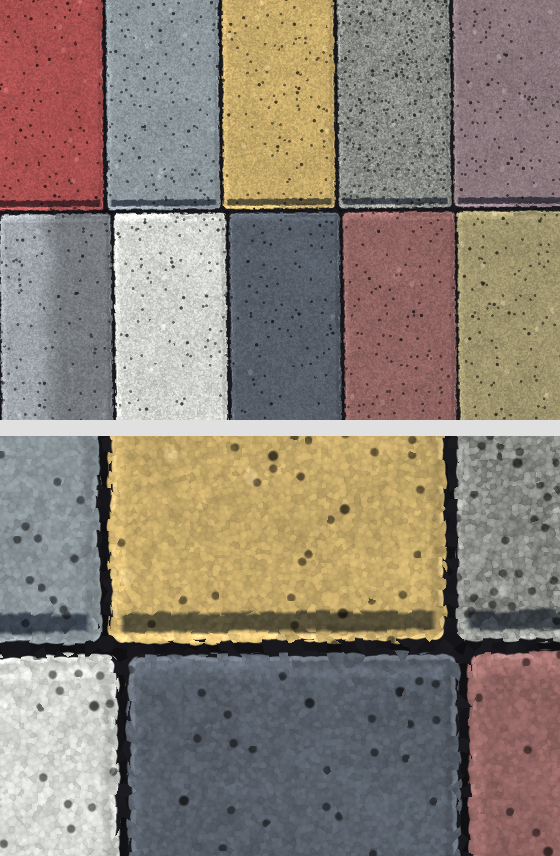
Top, the full canvas; bottom, a detail of the centre.
Reproduce this texture procedurally as a Shadertoy shader.

```glsl
const int COLUMNS = 5;
const vec3 JOINT_COLOR = vec3(0.075, 0.075, 0.09);
const vec3 SHADE_TINT = vec3(0.43, 0.46, 0.52);

// Upper row first, then lower row, each from left to right
const vec3 PAVER_COLORS[10] = vec3[10](
    vec3(0.66, 0.31, 0.31), vec3(0.55, 0.59, 0.61), vec3(0.78, 0.67, 0.42),
    vec3(0.53, 0.54, 0.52), vec3(0.53, 0.46, 0.48),
    vec3(0.58, 0.60, 0.62), vec3(0.82, 0.83, 0.81), vec3(0.34, 0.37, 0.41),
    vec3(0.56, 0.39, 0.38), vec3(0.61, 0.57, 0.42));

vec2 hash2(vec2 p) {
    vec3 q = fract(p.xyx * vec3(0.1031, 0.1030, 0.0973));
    q += dot(q, q.yzx + 33.33);
    return fract((q.xx + q.yz) * q.zy);
}

// Nearest feature distance in x, random value of that feature in y
vec2 cellular(vec2 p) {
    vec2 base = floor(p);
    vec2 nearest = vec2(9.0, 0.0);
    for (int y = -1; y <= 1; y++) {
        for (int x = -1; x <= 1; x++) {
            vec2 cell = base + vec2(x, y);
            float d = length(cell + hash2(cell) - p);
            if (d < nearest.x) nearest = vec2(d, hash2(cell + 71.3).x);
        }
    }
    return nearest;
}

float layeredSines(vec2 p) {
    float sum = 0.0;
    float amplitude = 0.5;
    for (int i = 0; i < 4; i++) {
        sum += amplitude * sin(p.x + 1.7 * sin(p.y)) * cos(p.y - 0.8 * p.x);
        p = mat2(1.5, 1.1, -1.1, 1.5) * p + 2.3;
        amplitude *= 0.6;
    }
    return sum;
}

float roundedBox(vec2 p, vec2 halfSize, float radius) {
    vec2 q = abs(p) - halfSize + radius;
    return length(max(q, 0.0)) + min(max(q.x, q.y), 0.0) - radius;
}

float band(float lo, float hi, float soft, float v) {
    return smoothstep(lo - soft, lo + soft, v) * (1.0 - smoothstep(hi - soft, hi + soft, v));
}

// Round spots in the cells whose random value exceeds the threshold
float spots(vec2 p, float threshold, float radius) {
    vec2 c = cellular(p);
    return step(threshold, c.y) * (1.0 - smoothstep(radius * 0.5, radius, c.x));
}

// Sand grains, pits and pale chips
vec3 concrete(vec3 color, vec2 p, float roughness) {
    vec2 fine = cellular(p * 230.0);
    vec2 coarse = cellular(p * 110.0);
    float grain = (fine.y - 0.5) * 0.17 + (coarse.y - 0.5) * 0.07 - (fine.x - 0.45) * 0.1;
    color *= 1.0 + grain * (1.0 + roughness) + 0.05 * layeredSines(p * 16.0);
    color *= 1.0 - 0.5 * spots(p * 95.0, 0.93 - 0.13 * roughness, 0.42);
    color *= 1.0 - 0.65 * spots(p * 38.0 + 5.0, 0.93, 0.2);
    float chip = spots(p * vec2(34.0, 27.0) + 19.0, 0.94, 0.24);
    return mix(color, color + 0.16, chip * 0.6);
}

void mainImage(out vec4 fragColor, in vec2 fragCoord) {
    vec2 p = fragCoord / iResolution.xy * vec2(4.0 / 3.0, 1.0);
    float pixel = 1.0 / iResolution.y;

    // Two rows with slightly different pitch, split by a tilted seam
    float seam = 0.494 + 0.007 * p.x;
    bool upper = p.y > seam;
    float pitch = upper ? 0.2755 : 0.2726;
    float firstJoint = upper ? 0.252 : 0.2675;
    float lean = (p.y - seam) * (upper ? -0.008 : -0.012);
    float along = (p.x - lean - firstJoint) / pitch + 1.0;
    int column = clamp(int(floor(along)), 0, COLUMNS - 1);
    int id = column + (upper ? 0 : COLUMNS);
    float seed = hash2(vec2(id, 4.0)).x;

    // Paver outline with crumbled edges
    float depth = abs(p.y - seam);
    vec2 local = vec2((along - float(column) - 0.5) * pitch, depth - 0.3);
    vec2 halfSize = vec2(pitch * 0.5 - mix(0.003, 0.0055, seed), 0.295);
    vec2 crumb = cellular(p * 105.0);
    float ragged = (crumb.y - 0.5) * 0.0045 + (crumb.x - 0.4) * 0.002;
    float edge = roundedBox(local, halfSize, 0.009) + ragged;

    // Face, with a coarse paver and a damp one
    float roughness = id == 3 ? 1.0 : 0.0;
    vec3 face = concrete(PAVER_COLORS[id], p, roughness);
    float damp = smoothstep(-0.05, 0.02, local.x + 0.02 * layeredSines(p * 9.0));
    face *= id == 5 ? mix(1.06, 0.8, damp) : 1.0;

    // Chamfers: shaded along the upper row, lit along the lower row
    float wobble = ragged * 0.7;
    float inset = 1.0 - smoothstep(-0.003, 0.003, abs(local.x) - halfSize.x + 0.009);
    float chamfer = band(0.013, 0.028, 0.0018, depth + wobble) * inset;
    float sideRim = band(-0.011, -0.002, 0.003, edge);
    if (upper) {
        face = mix(face, face * SHADE_TINT, chamfer);
        face *= 1.0 + 0.12 * band(0.004, 0.012, 0.001, depth);
    } else {
        face *= 1.0 + 0.1 * band(0.004, 0.024, 0.002, depth + wobble);
    }
    face *= 1.0 + 0.1 * sideRim * (local.x < 0.0 ? 1.0 : -1.3);
    face += 0.1 * band(-0.004, 0.0, 0.001, edge) * step(0.55, crumb.y);

    // Joints
    vec3 joint = JOINT_COLOR * (0.7 + 0.7 * crumb.y);
    float cover = 1.0 - smoothstep(-pixel, pixel, edge);
    fragColor = vec4(clamp(mix(joint, face, cover), 0.0, 1.0), 1.0);
}
```
